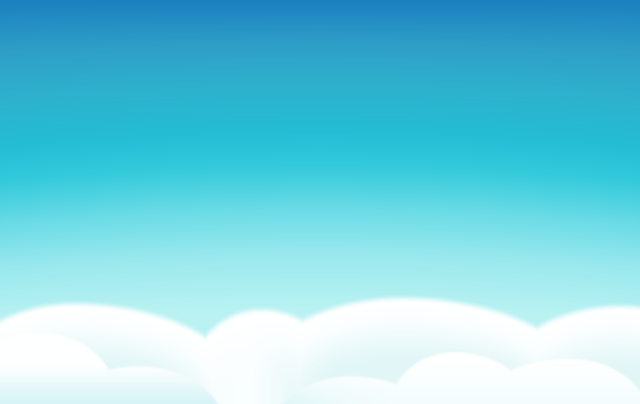
This background is drawn by a Shadertoy shader. Its source:

```glsl
#define ASPECT 1.587
#define BACK_DEPTH 0.248
#define FRONT_DEPTH 0.165
#define BACK_SOFTNESS 0.011
#define FRONT_SOFTNESS 0.005
#define SIDE_SAG 0.04
#define CLOUD_WHITE vec3(0.995, 1.0, 1.0)
#define BACK_SHADE vec3(0.885, 0.965, 0.970)
#define FRONT_SHADE vec3(0.830, 0.950, 0.962)

// Sky stops: colour, height
const vec4 SKY[8] = vec4[8](
    vec4(0.73, 0.95, 0.95, 0.23),
    vec4(0.60, 0.91, 0.93, 0.37),
    vec4(0.42, 0.86, 0.90, 0.48),
    vec4(0.20, 0.79, 0.86, 0.59),
    vec4(0.14, 0.74, 0.83, 0.67),
    vec4(0.18, 0.69, 0.80, 0.79),
    vec4(0.18, 0.62, 0.78, 0.89),
    vec4(0.11, 0.50, 0.75, 1.00));

// Cloud humps: peak x, peak y, left half-width, right half-width
const vec4 BACK[4] = vec4[4](
    vec4(0.182, 0.248, 0.322, 0.440),
    vec4(0.647, 0.233, 0.202, 0.227),
    vec4(0.996, 0.262, 0.388, 0.471),
    vec4(1.539, 0.242, 0.333, 0.331));

const vec4 FRONT[5] = vec4[5](
    vec4(0.103, 0.176, 0.238, 0.186),
    vec4(0.347, 0.093, 0.252, 0.215),
    vec4(0.868, 0.068, 0.205, 0.246),
    vec4(1.126, 0.128, 0.169, 0.205),
    vec4(1.415, 0.112, 0.262, 0.200));

// Approximate distance to a lopsided ellipse, positive inside
float humpInside(vec2 p, vec4 hump, float depth) {
    vec2 offset = p - vec2(hump.x, hump.y - depth);
    vec2 radii = vec2(offset.x < 0.0 ? hump.z : hump.w, depth);
    float scaled = length(offset / radii);
    float slope = max(length(offset / (radii * radii)), 1e-4);
    return scaled * (1.0 - scaled) / slope;
}

vec3 skyColor(vec2 uv) {
    // The bands sag towards the left and right edges
    float side = 2.0 * uv.x - 1.0;
    float y = uv.y + SIDE_SAG * side * side * sin(3.14159 * uv.y);
    vec3 color = SKY[0].rgb;
    for (int i = 1; i < 8; i++) {
        float blend = clamp((y - SKY[i - 1].w) / (SKY[i].w - SKY[i - 1].w), 0.0, 1.0);
        color = mix(color, SKY[i].rgb, blend);
    }
    return color;
}

void mainImage(out vec4 fragColor, in vec2 fragCoord) {
    vec2 uv = fragCoord / iResolution.xy;
    vec2 p = uv * vec2(ASPECT, 1.0);
    vec3 color = skyColor(uv);

    // Back bank: bright rim, pale interior, white column in the gap
    float back = -1.0;
    for (int i = 0; i < 4; i++) back = max(back, humpInside(p, BACK[i], BACK_DEPTH));
    float column = exp(-pow((p.x - 0.61) / 0.11, 2.0));
    float backShade = smoothstep(0.015, 0.17, back) * (1.0 - 0.85 * column);
    vec3 backColor = mix(CLOUD_WHITE, BACK_SHADE, backShade);
    color = mix(color, backColor, smoothstep(-BACK_SOFTNESS, BACK_SOFTNESS, back));

    // Front puffs: white tops, tinted base that is strongest on the left
    float front = -1.0;
    for (int i = 0; i < 5; i++) front = max(front, humpInside(p, FRONT[i], FRONT_DEPTH));
    float tint = mix(1.0, 0.25, smoothstep(0.5, 1.0, p.x));
    float frontShade = (1.0 - smoothstep(-0.02, 0.11, p.y)) * tint;
    vec3 frontColor = mix(CLOUD_WHITE, FRONT_SHADE, frontShade);
    color = mix(color, frontColor, smoothstep(-FRONT_SOFTNESS, FRONT_SOFTNESS, front));

    fragColor = vec4(color, 1.0);
}
```
